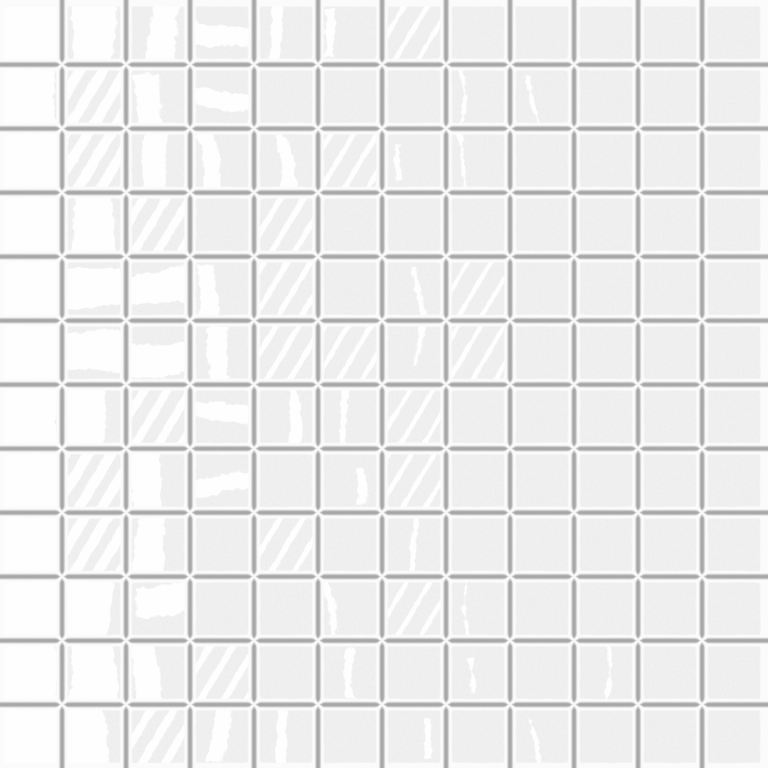
Reproduce this texture procedurally as a Shadertoy shader.

```glsl
// Glossy white mosaic: a 12 by 12 grid of bevelled tiles with soft grey joints.
// Each tile carries one hashed glare mark (bar, curve or slanted stripes),
// wide at the left of the wall and thinning out towards the right.

const float TILES = 12.0;

vec4 hash4(vec2 cell) {
    vec4 h = fract(cell.xyxy * vec4(0.1031, 0.1030, 0.0973, 0.1099));
    h += dot(h, h.wzxy + 33.33);
    return fract((h.xxyz + h.yzzw) * h.zywx);
}

float gradientNoise(vec2 p) {
    vec2 i = floor(p), f = p - i;
    vec2 u = f * f * f * (f * (f * 6.0 - 15.0) + 10.0);
    float corner[4];
    for (int k = 0; k < 4; k++) {
        vec2 o = vec2(k & 1, k >> 1);
        float angle = 6.2832 * hash4(i + o).x;
        corner[k] = dot(vec2(cos(angle), sin(angle)), f - o);
    }
    return mix(mix(corner[0], corner[1], u.x), mix(corner[2], corner[3], u.x), u.y);
}

// Positive inside the glare mark; p runs from -0.5 to 0.5 across the tile.
float glareMark(vec2 p, vec2 cell, float wobble) {
    vec4 h = hash4(cell + 7.0), shape = hash4(cell + 61.0);
    float column = cell.x;
    float cover = exp(-0.42 * column);
    if (h.x > 1.25 - 0.12 * column) return -1.0;

    // slanted parallel stripes
    if (h.y < 0.22 && column > 0.5 && column < 7.5) {
        float across = p.x - 0.6 * p.y + 0.3 * h.z;
        float stripe = abs(fract(across / 0.36) - 0.5) * 0.36;
        return 0.035 + 0.09 * cover - stripe + 0.4 * wobble;
    }

    // bent bar, sometimes lying on its side
    if (h.y > 0.75 && column > 0.5 && column < 3.5) p = p.yx;
    float spread = 1.0 - cover;
    float axis = -0.05 + spread * ((shape.x - 0.5) * 0.6
               + (shape.y - 0.5) * 0.5 * p.y + (shape.z - 0.5) * 0.9 * p.y * p.y);
    float halfWidth = max(cover * mix(0.42, 0.58, h.z), 0.03);
    halfWidth *= 1.0 + (shape.w - 0.5) * p.y * 1.6 * spread;
    float halfLength = mix(0.22, 0.6, h.w) + 0.4 * cover;
    float side = halfWidth - abs(p.x - axis);
    float ends = halfLength - abs(p.y - (shape.y - 0.5) * 0.3 * spread);
    return min(side, ends) + wobble;
}

void mainImage(out vec4 fragColor, in vec2 fragCoord) {
    vec2 grid = fragCoord / iResolution.xy * TILES + vec2(0.03, 0.01);
    float pixel = TILES / iResolution.y;
    vec2 cell = min(floor(grid), TILES - 1.0);
    vec2 p = grid - cell - 0.5;

    // tile face with faint grain, inside a slightly uneven bevel
    float wobble = 0.05 * gradientNoise(grid * 5.0) + 0.035 * gradientNoise(grid * 13.0);
    float face = 0.937 + 0.012 * gradientNoise(grid * 24.0);
    float glare = glareMark(p, cell, wobble);
    float soft = max(pixel, 0.016);
    face = mix(face, 0.995, smoothstep(-soft, soft, glare));
    vec2 q = abs(p) - 0.375;
    float edge = length(max(q, 0.0)) + min(max(q.x, q.y), 0.0) - 0.034 + 0.15 * wobble;
    float shade = mix(face, 0.985, smoothstep(-soft, soft, edge));

    // joints between tiles only, mitred to a pale spot at each crossing
    vec2 toLine = abs(grid - clamp(round(grid), 1.0, TILES - 1.0));
    float near = min(toLine.x, toLine.y), far = max(toLine.x, toLine.y);
    float joint = 1.0 - smoothstep(0.008, 0.058 + 0.3 * pixel, near);
    joint *= smoothstep(0.0, 0.075, far - near);
    shade = mix(shade, 0.655, joint);

    fragColor = vec4(vec3(shade), 1.0);
}
```
